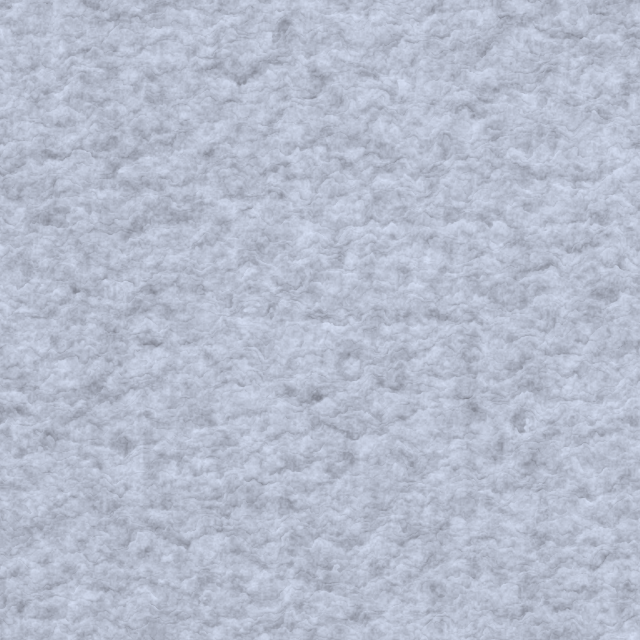
This texture is drawn by a WebGL 2 fragment shader. Its source:

```glsl
#version 300 es
precision highp float;
// Fluffy snow surface: soft overlapping clumps lit from above, with frosty grain.

uniform vec2 u_resolution;
out vec4 fragColor;

// Colours
const vec3 SHADOW_COLOR = vec3(0.608, 0.629, 0.686);
const vec3 LIT_COLOR = vec3(0.812, 0.845, 0.918);

// Clumps
const float CLUMP_FREQ = 23.0;               // large clumps across the canvas
const vec2 CLUMP_STRETCH = vec2(0.88, 1.14); // slightly wider than tall
const float CLUMP_JITTER = 0.8;
const float CLUMP_SHARPNESS = 8.0;           // higher gives harder seams
const vec3 CLUMP_WEIGHTS = vec3(0.42, 0.42, 0.34);
const vec2 LIGHT_DIR = vec2(-0.25, 0.97);
const float LIGHT_AMOUNT = 0.85;
const float CREASE_AMOUNT = 0.5;
const float CREASE_MEAN = 0.22;

// Ruffled outlines, frosty fluff and broad drifts
const float WARP_FREQ = 30.0;
const float WARP_GAIN = 0.6;
const float WARP_AMOUNT = 0.021;
const float FLUFF_FREQ = 48.0;
const float FLUFF_GAIN = 0.9;
const float FLUFF_AMOUNT = 0.36;
const float DRIFT_FREQ = 5.0;
const float DRIFT_GAIN = 0.5;
const float DRIFT_AMOUNT = 0.13;
const float SHADOW_GRAIN = 0.8;              // extra fluff contrast in the shade

float hash(vec2 p) {
    return fract(sin(dot(p, vec2(127.1, 311.7))) * 43758.5453);
}

vec2 hash2(vec2 p) {
    return vec2(hash(p), hash(p + vec2(37.2, 17.9)));
}

// Smooth value noise centred on zero
float noise(vec2 p) {
    vec2 cell = floor(p);
    vec2 f = fract(p);
    f = f * f * (3.0 - 2.0 * f);
    float low = mix(hash(cell), hash(cell + vec2(1.0, 0.0)), f.x);
    float high = mix(hash(cell + vec2(0.0, 1.0)), hash(cell + vec2(1.0)), f.x);
    return mix(low, high, f.y) - 0.5;
}

float fbm(vec2 p, float gain) {
    float sum = 0.0;
    float amplitude = 1.0;
    for (int i = 0; i < 4; i++) {
        sum += amplitude * noise(p);
        p = p * 2.0 + vec2(13.7, 5.3);
        amplitude *= gain;
    }
    return sum;
}

// Shading of one layer of rounded clumps: lit tops, dark undersides and creases
float clumpShade(vec2 p) {
    vec2 cell = floor(p);
    vec2 offsetSum = vec2(0.0);
    float weightSum = 0.0;
    for (int y = -1; y <= 1; y++) {
        for (int x = -1; x <= 1; x++) {
            vec2 id = cell + vec2(x, y);
            vec2 center = id + 0.5 + CLUMP_JITTER * (hash2(id) - 0.5);
            vec2 offset = p - center;
            float weight = exp(-CLUMP_SHARPNESS * dot(offset, offset));
            offsetSum += weight * offset;
            weightSum += weight;
        }
    }
    float light = dot(offsetSum / weightSum, LIGHT_DIR);
    float crease = -log(weightSum) / CLUMP_SHARPNESS;
    return LIGHT_AMOUNT * light - CREASE_AMOUNT * (crease - CREASE_MEAN);
}

void main() {
    vec2 uv = gl_FragCoord.xy / min(u_resolution.x, u_resolution.y);

    // Ruffle the clump outlines
    vec2 warp = vec2(fbm(uv * WARP_FREQ, WARP_GAIN), fbm(uv * WARP_FREQ + 71.3, WARP_GAIN));
    vec2 p = (uv + WARP_AMOUNT * warp) * CLUMP_STRETCH * CLUMP_FREQ;

    // Three sizes of clumps
    float tone = 0.0;
    for (int i = 0; i < 3; i++) {
        tone += CLUMP_WEIGHTS[i] * clumpShade(p);
        p = p * 2.06 + vec2(9.4, 23.8);
    }

    // Broad drifts, then frosty fluff that is strongest in the shade
    tone += DRIFT_AMOUNT * fbm(uv * DRIFT_FREQ + 3.1, DRIFT_GAIN);
    float fluff = fbm(uv * FLUFF_FREQ + 41.6, FLUFF_GAIN);
    tone += FLUFF_AMOUNT * fluff * (1.0 - SHADOW_GRAIN * clamp(tone, -0.5, 0.5));

    fragColor = vec4(mix(SHADOW_COLOR, LIT_COLOR, tone + 0.5), 1.0);
}
```
